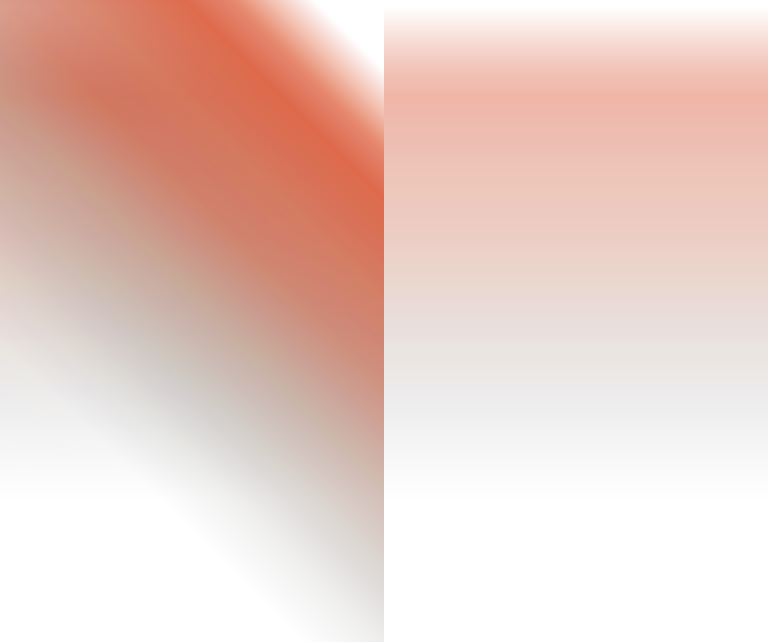
Write a Shadertoy shader that draws this background.

```glsl
// Two soft panels: a horizontal blush gradient and a diagonal orange band over its left half.

// Linear ramp stop: blends the running value towards next between a and b.
void rampTo(inout vec4 value, float t, float a, float b, vec4 next) {
    value = mix(value, next, clamp((t - a) / (b - a), 0.0, 1.0));
}

// Blush wash, from the top edge (0) to the bottom edge (1).
vec3 blushWash(float t) {
    vec4 c = vec4(1.0);
    rampTo(c, t, 0.010, 0.060, vec4(0.970, 0.875, 0.845, 1.0));
    rampTo(c, t, 0.060, 0.110, vec4(0.945, 0.765, 0.715, 1.0));
    rampTo(c, t, 0.110, 0.150, vec4(0.940, 0.710, 0.660, 1.0));
    rampTo(c, t, 0.150, 0.250, vec4(0.928, 0.762, 0.715, 1.0));
    rampTo(c, t, 0.250, 0.360, vec4(0.930, 0.802, 0.765, 1.0));
    rampTo(c, t, 0.360, 0.460, vec4(0.912, 0.853, 0.828, 1.0));
    rampTo(c, t, 0.460, 0.580, vec4(0.920, 0.908, 0.902, 1.0));
    rampTo(c, t, 0.580, 0.660, vec4(0.945, 0.945, 0.945, 1.0));
    rampTo(c, t, 0.660, 0.780, vec4(1.0));
    return c.rgb;
}

// Diagonal band: premultiplied colour, with the share of backdrop let through in w.
vec4 emberBand(float d) {
    vec4 c = vec4(1.0, 1.0, 1.0, 0.0);
    rampTo(c, d, -0.490, -0.428, vec4(0.955, 0.780, 0.730, 0.00));
    rampTo(c, d, -0.428, -0.366, vec4(0.900, 0.540, 0.440, 0.00));
    rampTo(c, d, -0.366, -0.288, vec4(0.840, 0.390, 0.275, 0.03));
    rampTo(c, d, -0.288, -0.129, vec4(0.600, 0.285, 0.200, 0.25));
    rampTo(c, d, -0.129, 0.000, vec4(0.350, 0.110, 0.050, 0.50));
    rampTo(c, d, 0.000, 0.156, vec4(0.325, 0.235, 0.195, 0.50));
    rampTo(c, d, 0.156, 0.312, vec4(0.170, 0.155, 0.145, 0.70));
    rampTo(c, d, 0.312, 0.420, vec4(0.065, 0.063, 0.060, 0.88));
    rampTo(c, d, 0.420, 0.530, vec4(0.0, 0.0, 0.0, 1.0));
    return c;
}

// Faint warm and cool striping from layered sines.
float striping(float t) {
    return 0.6 * sin(46.0 * t + 1.0) + 0.4 * sin(131.0 * t);
}

void mainImage(out vec4 fragColor, in vec2 fragCoord) {
    // Lengths are in canvas heights; depth runs down from the top.
    vec2 p = fragCoord / iResolution.y;
    float depth = 1.0 - p.y;
    float middle = 0.5 * iResolution.x / iResolution.y;
    vec3 stripeTint = vec3(0.001, 0.005, -0.005);

    // Backdrop wash
    vec3 wash = blushWash(depth);
    wash += stripeTint * striping(depth) * smoothstep(0.0, 0.15, 1.0 - wash.b);

    // Diagonal band at 45 degrees
    float d = depth - p.x + middle - 0.598;
    vec4 band = emberBand(d);
    vec3 left = band.rgb + wash * band.w;
    left += stripeTint * striping(d) * smoothstep(0.0, 0.15, 1.0 - left.b);

    // Crisp seam between the two panels
    float pixel = 1.0 / iResolution.y;
    float seam = smoothstep(-0.5 * pixel, 0.5 * pixel, p.x - middle);
    fragColor = vec4(clamp(mix(left, wash, seam), 0.0, 1.0), 1.0);
}
```
